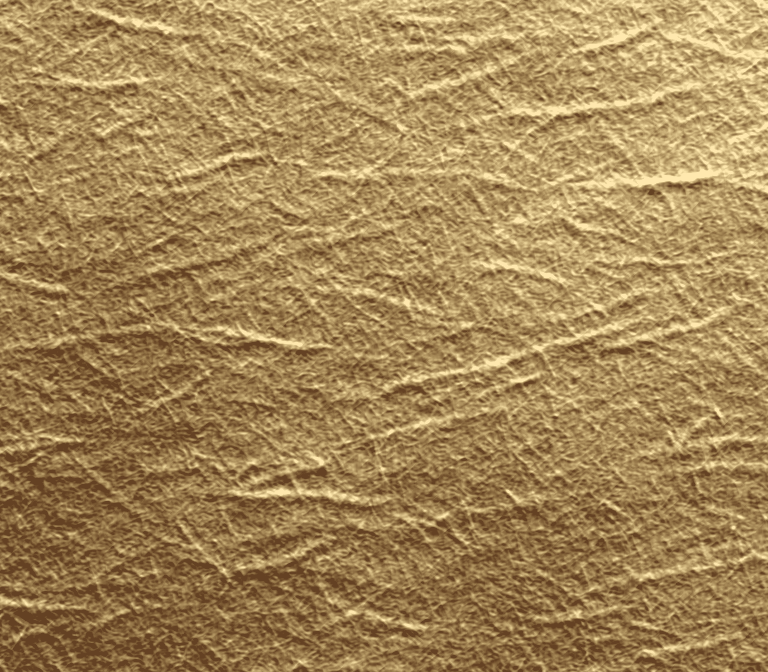
This texture is drawn by a WebGL 2 fragment shader. Its source:

```glsl
#version 300 es
precision highp float;
// Crumpled gold foil: fine wrinkled grain, scattered creases and a diagonal sheen.

uniform vec2 u_resolution;
out vec4 fragColor;

vec2 hash2(vec2 p) {
    vec3 q = fract(p.xyx * vec3(0.1031, 0.1030, 0.0973));
    q += dot(q, q.yzx + 33.33);
    return fract((q.xx + q.yz) * q.zy);
}

mat2 rotation(float angle) {
    float c = cos(angle), s = sin(angle);
    return mat2(c, -s, s, c);
}

float cornerSlope(vec2 cell, vec2 offset) {
    float angle = 6.2832 * hash2(cell + 71.0).x;
    return dot(vec2(cos(angle), sin(angle)), offset);
}

float gradientNoise(vec2 p) {
    vec2 i = floor(p), f = fract(p);
    vec2 u = f * f * f * (f * (f * 6.0 - 15.0) + 10.0);
    vec2 e = vec2(1.0, 0.0);
    float low = mix(cornerSlope(i, f), cornerSlope(i + e.xy, f - e.xy), u.x);
    float high = mix(cornerSlope(i + e.yx, f - e.yx), cornerSlope(i + 1.0, f - 1.0), u.x);
    return mix(low, high, u.y);
}

// Height of the wrinkled sheet: ridges at ever finer scales, each turned a little
float wrinkleHeight(vec2 p) {
    float height = 0.0, frequency = 9.0, weight = 0.5;
    for (int i = 0; i < 5; i++) {
        float turn = 0.85 * sin(float(i) * 2.3 + 0.4);
        vec2 q = rotation(turn) * p * vec2(0.7, 1.25) * frequency;
        height -= weight * abs(gradientNoise(q + float(i) * 17.3)) / frequency;
        frequency *= 1.9;
        weight *= 1.3;
    }
    return height;
}

// Tapered folds, lit along the upper side and shaded below
float creases(vec2 p, float cells, float tilt, float spread, float width) {
    vec2 home = floor(p * cells);
    float relief = 0.0;
    for (int k = 0; k < 18; k++) {
        vec2 cell = home + vec2(k % 3, (k / 3) % 3) - 1.0;
        vec2 seed = cell + float(k / 9) * 57.0 + cells * 3.0;
        vec2 shape = hash2(seed + 19.0);
        vec2 center = (cell + hash2(seed)) / cells;
        float angle = tilt + spread * (shape.x * 2.0 - 1.0);
        vec2 q = rotation(angle) * (p - center);
        float halfLength = mix(0.35, 0.95, shape.y) / cells;
        float taper = smoothstep(1.0, 0.3, abs(q.x) / halfLength);
        float y = q.y / (width * mix(0.5, 1.0, taper));
        float lit = exp(-y * y);
        float shade = exp(-0.5 * (y + 2.1) * (y + 2.1));
        relief += taper * mix(0.3, 1.0, hash2(seed + 41.0).x) * (lit - 0.5 * shade);
    }
    return relief;
}

vec3 goldRamp(float tone) {
    vec3 gold = mix(vec3(0.48, 0.35, 0.20), vec3(0.96, 0.87, 0.64), tone);
    gold.b -= 0.07 * tone * (1.0 - tone);
    return gold;
}

void main() {
    vec2 uv = gl_FragCoord.xy / u_resolution;
    vec2 p = gl_FragCoord.xy / u_resolution.y + 4.0;

    // Uneven bending of the folds
    vec2 bend = vec2(gradientNoise(p * 8.0), gradientNoise(p * 8.0 + 40.0)) * 0.015;
    bend += vec2(gradientNoise(p * 30.0 + 11.0), gradientNoise(p * 30.0 + 63.0)) * 0.005;
    vec2 folded = p + bend;

    // Sheen rising to the upper right, with soft patches
    float tone = 0.32 + 0.27 * (uv.x - 0.5) + 0.46 * (uv.y - 0.5);
    tone += 0.22 * gradientNoise(p * vec2(3.0, 6.0));

    // Wrinkles lit from above
    vec2 toLight = vec2(0.0012, 0.0032);
    float slope = (wrinkleHeight(p) - wrinkleHeight(p + toLight)) / length(toLight);
    tone += 0.15 * slope;

    // Long level folds, shorter slanted ones, then fine scratches
    tone += 0.72 * creases(folded, 4.5, 0.03, 0.30, 0.0056);
    tone += 0.42 * creases(folded, 9.0, -0.10, 0.75, 0.0036);
    tone += 0.32 * creases(folded, 19.0, -0.70, 0.50, 0.0025);
    tone += 0.25 * creases(folded, 27.0, 0.50, 0.60, 0.0023);

    // Fine metallic grain
    tone += 0.38 * gradientNoise(p * 140.0);

    fragColor = vec4(goldRamp(clamp(tone, -0.18, 1.08)), 1.0);
}
```
